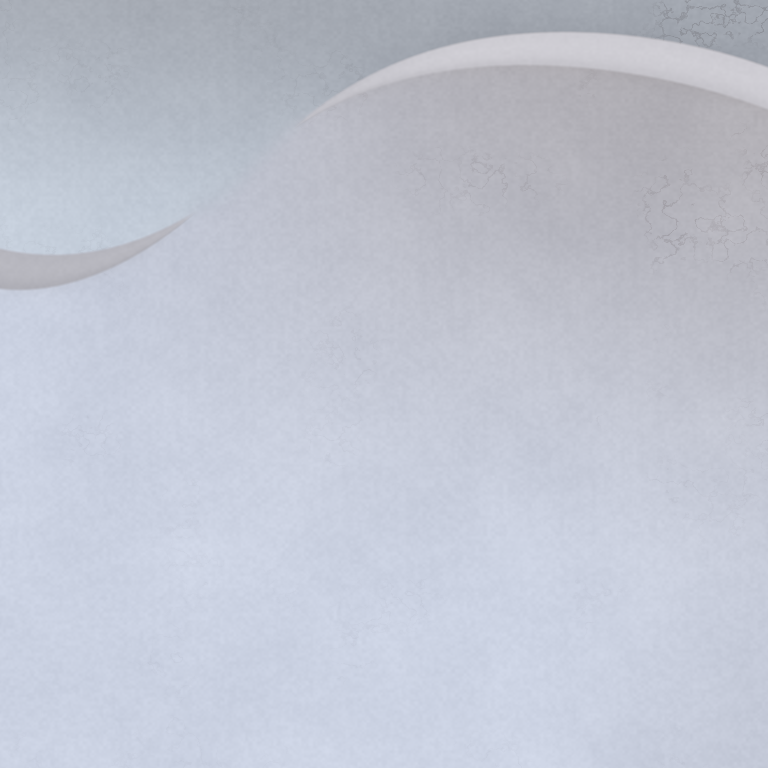
Reproduce this texture procedurally as a Shadertoy shader.

```glsl
#define EDGE_SOFT 0.0025
#define MOTTLE 0.045
#define GRAIN 0.022
#define SCRATCH 0.075
#define WALL_LIGHT vec3(0.775, 0.812, 0.862)
#define WALL_DARK vec3(0.640, 0.660, 0.695)
#define PLASTER_LIGHT vec3(0.800, 0.828, 0.892)
#define PLASTER_WARM vec3(0.695, 0.688, 0.712)
#define RIM_LIGHT vec3(0.795, 0.790, 0.815)
#define RIM_SHADE vec3(0.705, 0.705, 0.735)

float hash(vec2 p) {
    return fract(sin(dot(p, vec2(127.1, 311.7))) * 43758.545);
}

float noise(vec2 p) {
    vec2 cell = floor(p), f = fract(p);
    f = f * f * (3.0 - 2.0 * f);
    return mix(mix(hash(cell), hash(cell + vec2(1, 0)), f.x),
               mix(hash(cell + vec2(0, 1)), hash(cell + vec2(1, 1)), f.x), f.y);
}

float fbm(vec2 p) {
    float sum = 0.0, amp = 0.5;
    for (int i = 0; i < 5; i++) {
        sum += amp * noise(p);
        p = mat2(1.6, 1.2, -1.2, 1.6) * p + 7.3;
        amp *= 0.5;
    }
    return sum;
}

// Upper outline: a shallow trough joined to a broad crest
float rimTop(float x) {
    float a = x - 0.07, b = x - 0.735;
    float trough = 0.668 + 1.65 * a * a;
    float crest = 0.958 - b * b * (0.68 - 0.45 * b + 1.3 * b * b);
    return mix(trough, crest, smoothstep(0.26, 0.33, x));
}

// The rim tapers away between trough and crest
float rimThickness(float x) {
    float left = 0.052 * (1.0 - pow(x / 0.26, 1.2));
    float right = 0.062 * (1.0 - exp(-3.5 * (x - 0.375)));
    return max(0.0, x < 0.3 ? left : right);
}

// Recessed wall above the rim
vec3 wallColor(vec2 p, float above) {
    float dark = smoothstep(0.68, 1.08, p.y + 0.16 * p.x);
    dark = max(dark, 0.55 * smoothstep(0.1, 0.45, p.x));
    vec3 col = mix(WALL_LIGHT, WALL_DARK, dark);
    float contact = exp(-max(above, 0.0) * 38.0);
    return col - 0.035 * contact * smoothstep(0.32, 0.6, p.x);
}

// Raised plaster below the rim, warmer toward the upper right
vec3 plasterColor(vec2 p) {
    float warm = smoothstep(0.15, 1.0, p.y) * smoothstep(-0.1, 0.75, p.x);
    warm += 0.2 * smoothstep(0.65, 1.0, p.x) * (1.0 - 0.5 * p.y);
    vec3 col = mix(PLASTER_LIGHT, PLASTER_WARM, clamp(warm, 0.0, 1.0));
    float joint = exp(-dot((p - vec2(0.26, 0.72)) * 6.0, (p - vec2(0.26, 0.72)) * 6.0));
    return col - 0.022 * joint;
}

void mainImage(out vec4 fragColor, in vec2 fragCoord) {
    vec2 p = fragCoord / iResolution.xy;
    float soft = max(EDGE_SOFT, 1.0 / iResolution.y);

    float top = rimTop(p.x);
    float thickness = rimThickness(p.x);
    float slope = (rimTop(p.x + 0.004) - rimTop(p.x - 0.004)) / 0.008;
    float steep = inversesqrt(1.0 + slope * slope);
    float above = (p.y - top) * steep;
    float below = (top - thickness - p.y) * steep;

    // Wall and plaster surfaces
    float joinSoft = mix(soft, 0.018, smoothstep(0.008, 0.0, thickness));
    float wallMask = smoothstep(-joinSoft, joinSoft, above);
    vec3 plaster = plasterColor(p);
    plaster -= vec3(0.018, 0.022, 0.028) * exp(-max(below, 0.0) * 90.0)
             * smoothstep(0.0, 0.02, thickness);
    vec3 col = mix(plaster, wallColor(p, above), wallMask);

    // Soft mottling and faint cloudy patches
    float cloud = fbm(p * 7.0 + 3.1) - 0.48;
    float blotch = fbm(p * 22.0 + 11.7) - 0.48;
    col += MOTTLE * (cloud + 0.55 * blotch) * vec3(1.0, 0.98, 0.92);

    // Sparse broken scratches, denser in the warm corner
    float wear = smoothstep(0.35, 1.0, p.x) * smoothstep(0.25, 0.85, p.y);
    float vein = abs(fbm(p * vec2(48.0, 55.0)) - 0.48);
    float patches = smoothstep(0.50, 0.72, fbm(p * 9.0 + 24.0));
    float scratch = smoothstep(0.045, 0.0, vein) * patches;
    col -= SCRATCH * scratch * (0.3 + 0.8 * wear) * vec3(0.85, 0.95, 1.0);

    // Rounded pale rim
    float across = clamp((top - p.y) / max(thickness, 0.001), 0.0, 1.0);
    vec3 rim = mix(RIM_SHADE, RIM_LIGHT, smoothstep(0.25, 0.62, p.x));
    rim += 0.018 * (1.0 - 2.0 * abs(across - 0.4));
    rim -= 0.025 * smoothstep(0.65, 1.0, across);
    float rimMask = smoothstep(soft, -soft, above) * smoothstep(soft, -soft, below);
    rimMask *= smoothstep(0.0, 0.006, thickness);
    col = mix(col, rim, rimMask);

    // Fine plaster grain
    float grain = noise(p * 190.0) + 0.6 * noise(p * 330.0 + 5.0) - 0.8;
    col += GRAIN * grain * mix(1.0, 0.6, rimMask);

    fragColor = vec4(clamp(col, 0.0, 1.0), 1.0);
}
```
